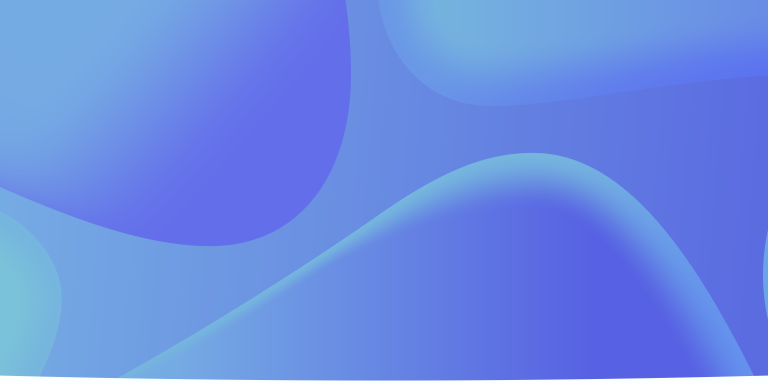
Reproduce this background procedurally as a WebGL 2 fragment shader.

```glsl
#version 300 es
precision highp float;
// Smooth overlapping blue waves with soft inner gradients above a pale curved base.

uniform vec2 u_resolution;
out vec4 outColor;

const float UP = 1.0;
const float DOWN = -1.0;
const vec2 OUTSIDE = vec2(10.0, -1.0); // x: distance, y: sign (positive inside)

vec2 cubicBezier(vec2 a, vec2 b, vec2 c, vec2 d, float t) {
    float s = 1.0 - t;
    return s * s * s * a + 3.0 * s * s * t * b + 3.0 * s * t * t * c + t * t * t * d;
}

float segmentDistance(vec2 p, vec2 a, vec2 b) {
    vec2 ab = b - a;
    float t = clamp(dot(p - a, ab) / dot(ab, ab), 0.0, 1.0);
    return length(p - a - ab * t);
}

// Adds one curve to a field; a vertical ray flips the sign at each crossing.
vec2 addCurve(vec2 field, vec2 p, float ray, vec2 a, vec2 b, vec2 c, vec2 d) {
    const int STEPS = 24;
    vec2 start = a;
    for (int i = 1; i <= STEPS; i++) {
        vec2 end = cubicBezier(a, b, c, d, float(i) / float(STEPS));
        field.x = min(field.x, segmentDistance(p, start, end));
        if ((start.x <= p.x) != (end.x <= p.x)) {
            float crossing = mix(start.y, end.y, (p.x - start.x) / (end.x - start.x));
            if (ray * (crossing - p.y) > 0.0) field.y = -field.y;
        }
        start = end;
    }
    return field;
}

float signedDistance(vec2 field) {
    return field.x * field.y;
}

float coverage(float dist, float pixel) {
    return clamp(dist / pixel + 0.5, 0.0, 1.0);
}

// One at the edge, fading to zero at the given depth.
float innerRim(float dist, float depth) {
    return 1.0 - smoothstep(0.0, depth, dist);
}

float upperLeftBlob(vec2 p) {
    vec2 f = addCurve(OUTSIDE, p, DOWN, vec2(-0.052, 0.536), vec2(0.156, 0.443), vec2(0.365, 0.359), vec2(0.547, 0.359));
    f = addCurve(f, p, DOWN, vec2(0.547, 0.359), vec2(0.786, 0.359), vec2(0.914, 0.552), vec2(0.914, 0.805));
    f = addCurve(f, p, DOWN, vec2(0.914, 0.805), vec2(0.914, 0.883), vec2(0.906, 0.961), vec2(0.896, 1.026));
    return signedDistance(f);
}

float upperRightBlob(vec2 p) {
    vec2 f = addCurve(OUTSIDE, p, DOWN, vec2(0.982, 1.026), vec2(0.995, 0.857), vec2(1.107, 0.724), vec2(1.276, 0.724));
    f = addCurve(f, p, DOWN, vec2(1.276, 0.724), vec2(1.484, 0.724), vec2(1.771, 0.799), vec2(2.057, 0.805));
    return signedDistance(f);
}

float hill(vec2 p) {
    vec2 f = addCurve(OUTSIDE, p, UP, vec2(0.26, -0.01), vec2(0.521, 0.133), vec2(0.781, 0.297), vec2(0.99, 0.443));
    f = addCurve(f, p, UP, vec2(0.99, 0.443), vec2(1.146, 0.552), vec2(1.263, 0.602), vec2(1.388, 0.602));
    f = addCurve(f, p, UP, vec2(1.388, 0.602), vec2(1.628, 0.602), vec2(1.81, 0.336), vec2(1.979, -0.01));
    return signedDistance(f);
}

float lowerLeftBlob(vec2 p) {
    vec2 f = addCurve(OUTSIDE, p, UP, vec2(-0.026, 0.461), vec2(0.078, 0.422), vec2(0.161, 0.323), vec2(0.161, 0.224));
    f = addCurve(f, p, UP, vec2(0.161, 0.224), vec2(0.161, 0.141), vec2(0.125, 0.063), vec2(0.089, -0.01));
    return signedDistance(f);
}

void main() {
    float pixel = 1.0 / u_resolution.y;
    vec2 p = gl_FragCoord.xy * vec2(2.0, 1.0) / u_resolution;

    const vec3 SKY = vec3(0.46, 0.67, 0.89);
    const vec3 AQUA = vec3(0.46, 0.71, 0.87);
    const vec3 TEAL = vec3(0.48, 0.76, 0.85);
    const vec3 AZURE = vec3(0.39, 0.57, 0.93);
    const vec3 INDIGO = vec3(0.34, 0.38, 0.89);
    const vec3 VIOLET = vec3(0.39, 0.43, 0.92);
    const vec3 COBALT = vec3(0.36, 0.45, 0.94);

    // Backdrop
    vec3 color = mix(SKY, vec3(0.355, 0.42, 0.88), clamp(p.x * 0.5 + 0.04 * (0.5 - p.y), 0.0, 1.0));

    // Upper left: light corner turning violet toward the rim
    float d = upperLeftBlob(p);
    float light = 1.0 - smoothstep(0.25, 0.8, dot(vec2(p.x, 1.0 - p.y), vec2(0.8, 0.7)));
    light *= 1.0 - 0.5 * exp(-max(d, 0.0) / 0.07);
    color = mix(color, mix(VIOLET, SKY, light), coverage(d, pixel));

    // Upper right: aqua with a cobalt rim that strengthens rightward
    d = upperRightBlob(p);
    float along = clamp((p.x - 1.1) / 0.9, 0.0, 1.0);
    vec3 fill = mix(AQUA, vec3(0.41, 0.55, 0.90), along);
    fill = mix(fill, COBALT, innerRim(d, 0.17) * mix(0.45, 1.0, along));
    color = mix(color, fill, coverage(d, pixel));

    // Hill: indigo body under a bright rim that widens to the right
    d = hill(p);
    fill = mix(SKY, INDIGO, clamp((p.x - 0.45) / 1.1, 0.0, 1.0));
    vec3 rim = mix(AQUA, AZURE, smoothstep(1.4, 1.95, p.x));
    fill = mix(fill, rim, innerRim(d, mix(0.04, 0.15, smoothstep(0.8, 1.4, p.x))));
    color = mix(color, fill, coverage(d, pixel));

    // Side blobs
    d = lowerLeftBlob(p);
    color = mix(color, mix(TEAL, AQUA, innerRim(d, 0.13)), coverage(d, pixel));
    d = 0.534 - length(p - vec2(2.521, 0.284));
    color = mix(color, vec3(0.42, 0.64, 0.91), coverage(d, pixel));

    // Pale curved base
    float baseEdge = 0.009 + 0.013 * (p.x - 1.0) * (p.x - 1.0);
    color = mix(color, vec3(0.99, 1.0, 1.0), coverage(baseEdge - p.y, pixel));

    outColor = vec4(color, 1.0);
}
```
